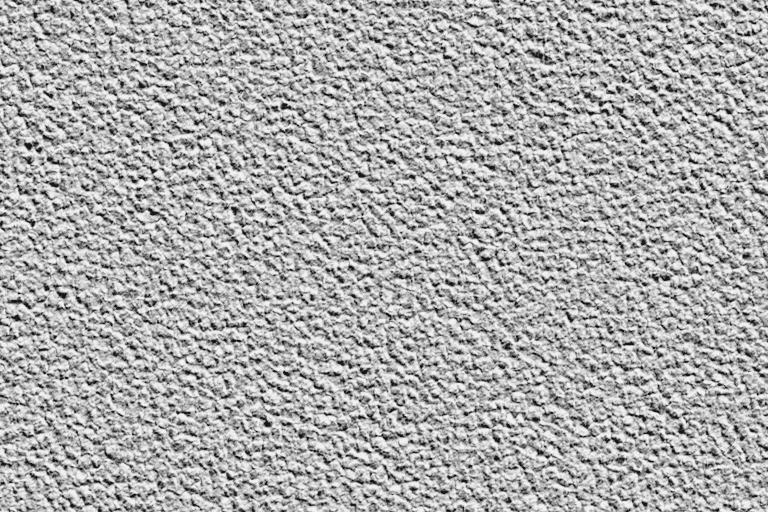
This texture is drawn by a WebGL 2 fragment shader. Its source:

```glsl
#version 300 es
precision highp float;
// Rough grey stucco: small ragged clumps and grains under raking light.

#define STREAK_ANGLE -0.42   // direction of the clump ridges, radians
#define CLUMP_SCALE 60.0     // cells per canvas height
#define GRAIN_SCALE 104.0
#define GRIT_SCALE 175.0
#define CLUMP_STRETCH 0.80   // below 1 lengthens clumps along the ridges
#define WARP 0.007           // raggedness of the clump outlines
#define WARP_SCALE 88.0
#define LIGHT_STEP 0.30      // relief sampling distance, in cells
#define CONTRAST 3.95
#define MID_TONE 0.715

uniform vec2 u_resolution;
out vec4 fragColor;

vec2 hash2(vec2 cell) {
    vec3 h = fract(cell.xyx * vec3(0.1031, 0.1030, 0.0973));
    h += dot(h, h.yzx + 33.33);
    return fract((h.xx + h.yz) * h.zy);
}

// Smooth noise with two independent channels
vec2 valueNoise(vec2 p) {
    vec2 cell = floor(p);
    vec2 f = fract(p);
    f = f * f * (3.0 - 2.0 * f);
    vec2 low = mix(hash2(cell), hash2(cell + vec2(1.0, 0.0)), f.x);
    vec2 high = mix(hash2(cell + vec2(0.0, 1.0)), hash2(cell + 1.0), f.x);
    return mix(low, high, f.y);
}

// Distance to the nearest of the points scattered one per cell
float cellDistance(vec2 p) {
    vec2 cell = floor(p);
    float nearest = 4.0;
    for (int y = -1; y <= 1; y++) {
        for (int x = -1; x <= 1; x++) {
            vec2 neighbour = cell + vec2(x, y);
            vec2 toPoint = neighbour + hash2(neighbour) - p;
            nearest = min(nearest, dot(toPoint, toPoint));
        }
    }
    return sqrt(nearest);
}

// Flat-topped lump with steep sides
float clumpHeight(vec2 p) {
    return 0.5 - 0.5 * smoothstep(0.2, 0.7, cellDistance(p));
}

// Slopes towards the light, which shines across the ridges
float clumpRelief(vec2 p) {
    vec2 light = vec2(0.0, LIGHT_STEP);
    return clumpHeight(p - light) - clumpHeight(p + light);
}

float grainRelief(vec2 p) {
    vec2 light = vec2(0.0, LIGHT_STEP);
    return cellDistance(p + light) - cellDistance(p - light);
}

void main() {
    vec2 p = gl_FragCoord.xy / u_resolution.y;

    // Frame with x along the ridges and y towards the light
    vec2 along = vec2(cos(STREAK_ANGLE), sin(STREAK_ANGLE));
    vec2 q = vec2(dot(p, along), dot(p, vec2(-along.y, along.x))) + 7.0;
    vec2 warped = q + WARP * (valueNoise(q * WARP_SCALE) - 0.5);

    // Relief from clumps down to fine grit
    float roughness = mix(0.85, 1.15, valueNoise(q * 9.0 + 13.0).x);
    float relief = 0.72 * roughness * clumpRelief(warped * CLUMP_SCALE * vec2(CLUMP_STRETCH, 1.0));
    relief += 0.60 * grainRelief(warped * GRAIN_SCALE + 31.0);
    relief += 0.26 * grainRelief(p * GRIT_SCALE + 57.0);

    // Soft shoulder in the lights, steep fall into the shadows
    float lit = clamp(relief * CONTRAST, -2.1, 2.1);
    float tone = MID_TONE + 0.205 * lit - 0.045 * lit * lit;
    fragColor = vec4(vec3(clamp(tone, 0.0, 1.0)), 1.0);
}
```
